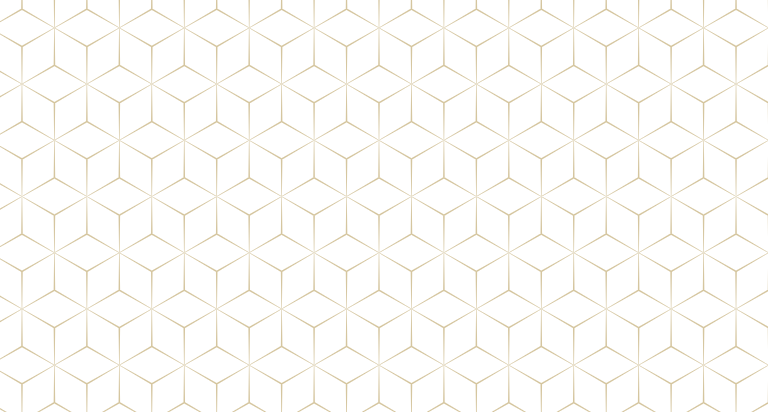
Write a Shadertoy shader that draws this pattern.

```glsl
// Gold outlines of stacked cubes (rhombille tiling) on white.
// Each hexagonal cell is folded onto one spoke running from its centre to a
// corner; the spoke widens from the six-way centre to the three-way corner.

const float SQRT3 = 1.7320508;
const float EDGE = 0.0488;                  // cube edge, in canvas widths
const vec2 ORIGIN = vec2(0.0286, 0.427);    // one six-way crossing
const float THIN = 0.007;                   // half widths, in cube edges
const float THICK = 0.021;
const vec3 PAPER = vec3(1.0);
const vec3 GOLD = vec3(0.835, 0.775, 0.625);

// Offset from the nearest centre of a hexagonal lattice with unit cell edge
vec2 hexCell(vec2 p) {
    vec2 period = vec2(SQRT3, 3.0);
    vec2 a = mod(p + 0.5 * period, period) - 0.5 * period;
    vec2 b = mod(p, period) - 0.5 * period;
    return dot(a, a) < dot(b, b) ? a : b;
}

// Folds six spokes into one; returns (distance along, distance across)
vec2 foldToSpoke(vec2 q) {
    vec2 mirror = vec2(-0.5 * SQRT3, 0.5);
    vec2 spoke = vec2(0.5 * SQRT3, 0.5);
    q = abs(q);
    q -= 2.0 * max(dot(q, mirror), 0.0) * mirror;
    return vec2(dot(q, spoke), abs(dot(q, vec2(-spoke.y, spoke.x))));
}

// Share of a pixel-wide box covered by a band of the given half width
float bandCoverage(float dist, float halfWidth, float pixel) {
    float upper = min(dist + 0.5 * pixel, halfWidth);
    float lower = max(dist - 0.5 * pixel, -halfWidth);
    return max(upper - lower, 0.0) / pixel;
}

void mainImage(out vec4 fragColor, in vec2 fragCoord) {
    vec2 p = (fragCoord / iResolution.x - ORIGIN) / EDGE;
    float pixel = 1.0 / (iResolution.x * EDGE);

    // Tapered spoke of the current cell
    vec2 spoke = foldToSpoke(hexCell(p));
    float halfWidth = mix(THIN, THICK, clamp(spoke.x, 0.0, 1.0));
    float ink = bandCoverage(spoke.y, halfWidth, pixel);

    fragColor = vec4(mix(PAPER, GOLD, ink), 1.0);
}
```
